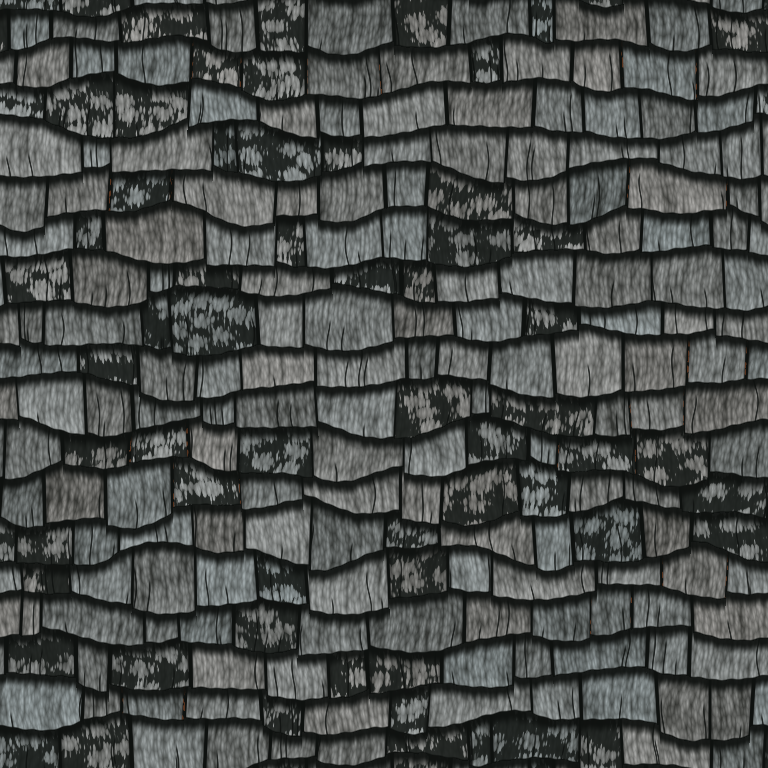
Give the GLSL for this texture, as a three.js fragment shader.

```glsl
// Weathered grey wood shingles in wavy overlapping courses. Each course has
// jittered joints and uneven butts; the highest course covering a point wins
// and shades the one below. Cellular noise gives the grain, flakes and stains.
varying vec2 vUv;

const float ROWS = 18.0;
const float COLS = 12.0;
const float JOINT_JITTER = 0.74;
const float JOINT_TILT = 0.10;
const float WAVE_LONG = 0.22;
const float WAVE_SHORT = 0.10;
const float BUTT_STEP = 0.22;
const float BUTT_SAG = 0.06;
const float SHADOW_CORE = 0.08;    // in course heights
const float SHADOW_REACH = 0.34;
const float GAP_MIN = 0.0007;      // half widths, in canvas units
const float GAP_MAX = 0.0028;
const float STAINED_SHARE = 0.24;
const float TAU = 6.2831853;

const vec3 SHADOW = vec3(0.055, 0.065, 0.058);
const vec3 DARK_WOOD = vec3(0.20, 0.21, 0.20);
const vec3 PALE_WOOD = vec3(0.64, 0.66, 0.66);
const vec3 STAIN = vec3(0.10, 0.115, 0.105);
const vec3 RUST = vec3(0.34, 0.20, 0.12);

struct Shingle { vec2 id; float left; float right; float butt; };

float hash(vec2 p) {
  vec3 q = fract(p.xyx * 0.1031);
  q += dot(q, q.yzx + 33.33);
  return fract((q.x + q.y) * q.z);
}

// Distance to the nearest scattered point
float cellular(vec2 p) {
  vec2 base = floor(p);
  float nearest = 2.0;
  for (int j = -1; j <= 1; j++)
    for (int i = -1; i <= 1; i++) {
      vec2 cell = base + vec2(float(i), float(j));
      vec2 point = cell + vec2(hash(cell), hash(cell + 71.7));
      nearest = min(nearest, length(point - p));
    }
  return nearest;
}

// Joint position in column units, leaning with height in the course
float joint(float i, float row, float rise) {
  vec2 id = vec2(mod(i, COLS), mod(row, ROWS));
  return i + JOINT_JITTER * (hash(id + 3.1) - 0.5)
           + JOINT_TILT * (hash(id + 17.3) - 0.5) * clamp(rise, -1.0, 2.0);
}

// Slow wave of a whole course
float courseWave(float x, float row) {
  vec2 seed = vec2(mod(row, ROWS), 5.0);
  float slow = 1.0 + floor(3.0 * hash(seed));
  float quick = 4.0 + floor(4.0 * hash(seed + 11.0));
  return WAVE_LONG * sin(TAU * (x * slow + hash(seed + 23.0)))
       + WAVE_SHORT * sin(TAU * (x * quick + hash(seed + 37.0)));
}

Shingle findShingle(vec2 p, float row) {
  float u = p.x * COLS, rise = p.y * ROWS - row, i = floor(u);
  if (u < joint(i, row, rise)) i -= 1.0;
  else if (u >= joint(i + 1.0, row, rise)) i += 1.0;
  Shingle s;
  s.id = vec2(mod(i, COLS), mod(row, ROWS));
  s.left = joint(i, row, rise);
  s.right = joint(i + 1.0, row, rise);
  float t = (u - s.left) / (s.right - s.left);
  s.butt = row + courseWave(p.x, row) + BUTT_STEP * (hash(s.id + 41.0) - 0.5)
         + 0.16 * (hash(s.id + 53.0) - 0.5) * (t - 0.5)
         - BUTT_SAG * sin(0.5 * TAU * t)
         + 0.010 * sin(p.x * 310.0 + row) + 0.008 * sin(p.x * 173.0);
  return s;
}

void main() {
  vec2 p = vUv;
  float y = p.y * ROWS, u = p.x * COLS;

  // Front shingle, and drop below the butt that overhangs it
  Shingle s;
  float drop = 1.0;
  for (int k = 2; k >= -1; k--) {
    s = findShingle(p, floor(y) + float(k));
    if (y >= s.butt) break;
    drop = min(drop, s.butt - y);
  }
  float above = y - s.butt;
  float t = (u - s.left) / (s.right - s.left);
  float tint = hash(s.id + 61.0);

  // Wood grain: long fibres and fine flakes, slightly bent per shingle
  vec2 q = p + s.id * vec2(0.37, 0.53);
  q.x += 0.0025 * sin(p.y * 55.0 + tint * 40.0) + 0.06 * (tint - 0.5) * p.y;
  float fibre = cellular(q * vec2(165.0, 13.0));
  float flake = cellular(q * vec2(250.0, 85.0));
  float blotch = cellular(q * vec2(26.0, 38.0));
  float tone = 0.47 + 0.30 * (tint - 0.5) + 0.55 * (0.45 - fibre)
             + 0.50 * (0.45 - flake) + 0.22 * (0.45 - blotch);
  tone += 0.10 * (1.0 - smoothstep(0.03, 0.35, above));
  vec3 color = mix(DARK_WOOD, PALE_WOOD, clamp(tone, 0.0, 1.0));
  color *= mix(vec3(1.03, 0.99, 0.97), vec3(0.97, 1.0, 1.01), hash(s.id + 67.0));

  // Ragged dark stains on some shingles
  float stained = step(hash(s.id + 73.0), STAINED_SHARE);
  float stain = smoothstep(0.42, 0.62, blotch + 0.5 * (flake - 0.4) + 0.3 * (fibre - 0.4) + 0.10);
  color = mix(color, STAIN, 0.88 * stain * stained);

  // Splits running up from the butt
  for (int n = 0; n < 3; n++) {
    vec2 seed = s.id + 83.0 + 9.0 * float(n);
    float offset = t - hash(seed) + 0.02 * sin(y * 5.0 + tint * 30.0);
    float d = abs(offset) * (s.right - s.left) / COLS;
    float reach = 0.3 + 0.9 * hash(seed + 2.0);
    float split = (1.0 - smoothstep(0.0003, 0.0016, d)) * (1.0 - smoothstep(reach - 0.2, reach, above));
    color = mix(color, SHADOW, 0.8 * split * step(0.4, hash(seed + 4.0)));
  }

  // Open joints, a few holding rusty debris
  float side = min(u - s.left, s.right - u) / COLS;
  float gap = mix(GAP_MIN, GAP_MAX, hash(s.id + 97.0));
  float debris = step(0.91, hash(s.id + 101.0)) * (1.0 - smoothstep(0.25, 0.45, flake));
  color *= mix(0.78, 1.0, smoothstep(gap, gap + 0.005, side));
  color = mix(mix(SHADOW, RUST, debris), color, smoothstep(gap - 0.0006, gap + 0.0012, side));

  // Cast shadow from above and the dark butt edge
  float lit = smoothstep(SHADOW_CORE, SHADOW_REACH, drop + 0.06 * (0.45 - fibre));
  color = mix(SHADOW, color, mix(0.08, 1.0, lit));
  color = mix(SHADOW, color, smoothstep(0.0, 0.05, above));
  gl_FragColor = vec4(color, 1.0);
}
```
